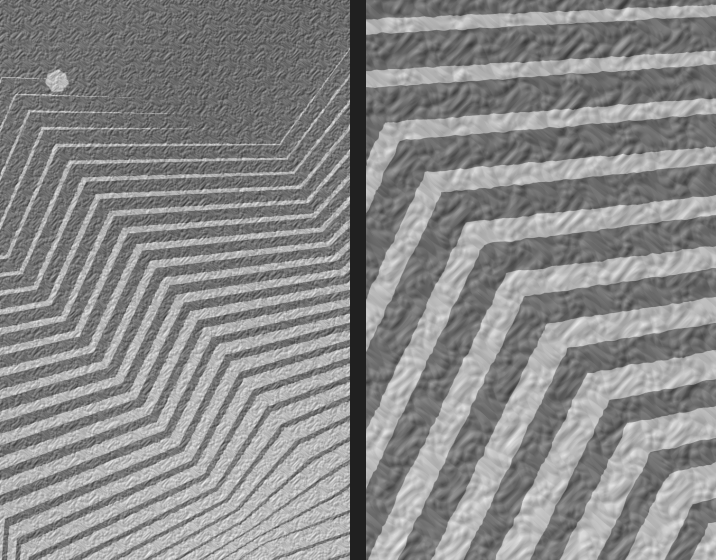
Left, the full canvas; right, a detail of the centre.
Give the GLSL for this pattern, as a WebGL 2 fragment shader.

```glsl
#version 300 es
precision highp float;
// Zigzag painted stripes that widen downward over a grey stucco wall.

#define WALL vec3(0.432)
#define PAINT vec3(0.718)
#define GRAIN 0.34          // strength of the stucco relief
#define GRAIN_SCALE 165.0   // stucco cells per canvas height
#define DUTY_START 0.20     // painted share of the first full stripe
#define DUTY_STEP 0.034     // growth of that share per stripe
#define DUTY_MAX 0.85
#define EDGE_WOBBLE 0.0016
#define FIRST_STRIPE -4.0
#define DOT_CENTER vec2(0.1016, 0.1445)
#define DOT_RADIUS 0.0195

uniform vec2 u_resolution;
out vec4 fragColor;

vec2 hash2(vec2 c) {
    vec3 q = fract(c.xyx * vec3(0.1031, 0.1030, 0.0973));
    q += dot(q, q.yzx + 33.33);
    return fract((q.xx + q.yz) * q.zy);
}

// Distance to the nearest scattered cell point
float cellular(vec2 p) {
    vec2 cell = floor(p), local = fract(p);
    float nearest = 4.0;
    for (int j = -1; j <= 1; j++)
        for (int i = -1; i <= 1; i++) {
            vec2 o = vec2(i, j);
            vec2 r = o + hash2(cell + o) - local;
            nearest = min(nearest, dot(r, r));
        }
    return sqrt(nearest);
}

float stucco(vec2 p) {
    vec2 q = p + 0.004 * sin(p.yx * 190.0);
    return 0.55 * cellular(q * GRAIN_SCALE)
         + 0.65 * cellular(q * GRAIN_SCALE * 0.53 + 17.0);
}

float lineAt(vec2 a, vec2 b, float x) {
    return a.y + (b.y - a.y) * (x - a.x) / (b.x - a.x);
}

vec2 peak(float m) { return vec2(0.099, 0.2565) + m * vec2(0.0241, 0.0299); }

// Height of bent line m at x, with y measured downward
float bentLine(float m, float x) {
    float relax = clamp(m - 12.0, 0.0, 10.0);
    vec2 top = peak(m);
    vec2 rightValley = vec2(0.4987, 0.2565) + m * vec2(0.0122, 0.0249);
    vec2 leftValley = vec2(0.0104, 0.4557) + m * vec2(0.0245, 0.0270)
                    - 0.00078 * relax * relax;
    vec2 corner = vec2(0.0208 * (m - 12.2), 0.0);
    corner.y = leftValley.y + (0.105 + 0.025 * m) * (leftValley.x - corner.x);

    if (x > rightValley.x)
        return rightValley.y - max(1.36 - 0.05 * m, 0.5) * (x - rightValley.x);
    if (x > top.x) return lineAt(top, rightValley, x);
    if (x > leftValley.x) return lineAt(leftValley, top, x);
    if (x > corner.x) return lineAt(corner, leftValley, x);
    return corner.y + 13.0 * (corner.x - x);
}

// Fractional line number through p, by bisection
float lineIndex(vec2 p) {
    float lo = -7.0, hi = 27.0;
    for (int i = 0; i < 17; i++) {
        float mid = 0.5 * (lo + hi);
        if (bentLine(mid, p.x) < p.y) lo = mid; else hi = mid;
    }
    return 0.5 * (lo + hi);
}

float stripes(vec2 p) {
    float t = lineIndex(p);
    float blur = 0.6 * fwidth(t) + 0.0001;
    float m = floor(t + 0.1);
    float f = t - m;

    // The upper lines run out to the right; later ones only thin a little
    float d = -1.0 - m;
    float end = m < 0.0 ? 0.39 - 0.046 * d - 0.0117 * d * d : 0.91 + 0.195 * m;
    float start = peak(m).x;
    float taper = clamp(1.0 - max(p.x - start, 0.0) / (end - start), 0.0, 1.0);

    float duty = min(DUTY_START + DUTY_STEP * m, DUTY_MAX) * taper;
    float inside = 0.5 * duty - abs(f - 0.5 * duty);
    return smoothstep(-blur, blur, inside)
         * smoothstep(0.0, 0.12, taper) * step(FIRST_STRIPE, m);
}

float paintDot(vec2 p) {
    vec2 r = p - DOT_CENTER;
    float a = atan(r.y, r.x);
    float radius = DOT_RADIUS * (1.0 + 0.05 * sin(7.0 * a) + 0.03 * sin(4.0 * a + 1.0));
    float px = 1.0 / u_resolution.y;
    return 1.0 - smoothstep(-px, px, length(r) - radius);
}

void main() {
    vec2 p = vec2(gl_FragCoord.x, u_resolution.y - gl_FragCoord.y) / u_resolution.y;

    // Relief lit from one side
    float height = stucco(p);
    float relief = height - stucco(p + vec2(0.0017, 0.0021));

    vec2 q = p + EDGE_WOBBLE * (height - 0.6);
    float paint = max(stripes(q), paintDot(q));

    float tone = 0.012 * sin(p.x * 9.0 + 2.0 * sin(p.y * 5.0)) + 0.02 * (p.y - 0.5);
    vec3 color = mix(WALL, PAINT, paint) + tone + GRAIN * relief;
    fragColor = vec4(clamp(color, 0.0, 1.0), 1.0);
}
```
